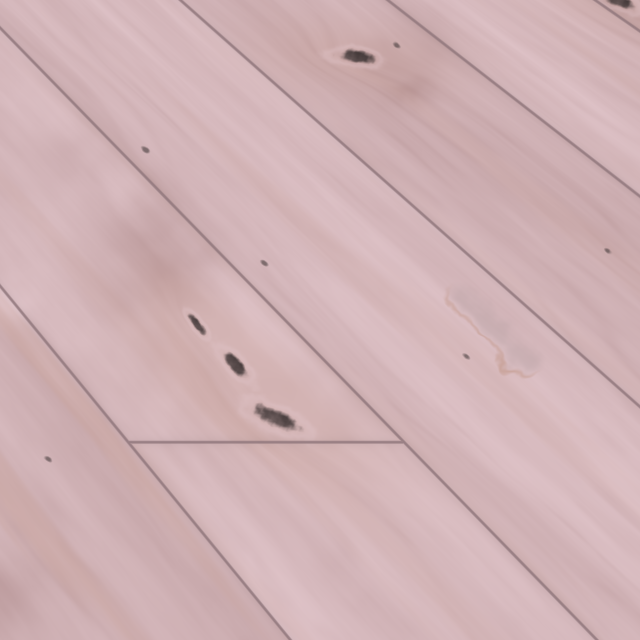
Reproduce this texture procedurally as a Shadertoy shader.

```glsl
// Pale pink hardwood floor: boards fan out from a vanishing point, with thin seams,
// one butt joint, flowing grain, soft blotches, ragged knots and a mineral stain.
// Grain is layered sines stretched along each board; flecks are cellular.

const vec2  VANISH       = vec2(-2.08, 3.09); // point where all long seams meet
const float FIRST_SEAM   = 0.82;              // slope of seam zero
const float BOARD_STEP   = 0.155;             // slope between seams
const float JOINT_Y      = 0.309;             // butt joint across board zero
const float SEAM_HALF    = 0.0021;
const float FLECK_CELLS  = 6.0;
const float FLECK_CHANCE = 0.22;
const vec3  WOOD_DARK  = vec3(0.735, 0.605, 0.612);
const vec3  WOOD_LIGHT = vec3(0.885, 0.778, 0.798);
const vec3  PEACH      = vec3(0.77, 0.61, 0.56);
const vec3  MINERAL    = vec3(0.73, 0.64, 0.65);
const vec3  KNOT_DARK  = vec3(0.27, 0.23, 0.23);
const vec3  SEAM_COLOR = vec3(0.57, 0.47, 0.49);

// Tone offset per board, from lower left to upper right
const float BOARD_TONE[6] = float[6](-0.08, 0.02, 0.06, -0.10, 0.02, -0.30);
// Knots: centre, half length, angle
const vec4 KNOTS[5] = vec4[5](
    vec4(0.308, 0.492, 0.018, -0.9), vec4(0.366, 0.431, 0.028, -0.82),
    vec4(0.431, 0.346, 0.038, -0.45), vec4(0.553, 0.911, 0.028, -0.12),
    vec4(0.965, 0.998, 0.026, -0.4));
// Blotches: centre, radius, tone change
const vec4 BLOTCHES[6] = vec4[6](
    vec4(0.23, 0.615, 0.075, -0.50), vec4(0.03, 0.545, 0.050, 0.35),
    vec4(0.12, 0.750, 0.060, -0.28), vec4(0.64, 0.930, 0.070, -0.25),
    vec4(0.65, 0.860, 0.025, -0.40), vec4(0.01, 0.060, 0.070, -0.40));

mat2 rotation(float a) { return mat2(cos(a), -sin(a), sin(a), cos(a)); }

vec2 hash2(vec2 p) {
    return fract(sin(vec2(dot(p, vec2(127.1, 311.7)), dot(p, vec2(269.5, 183.3)))) * 4375.85);
}

// Layered, mutually bent sines, roughly -1 to 1
float waves(vec2 p) {
    float sum = 0.0, amp = 0.55;
    for (int i = 0; i < 5; i++) {
        sum += amp * sin(p.x + 1.4 * sin(p.y));
        p = rotation(0.9) * p * 1.75 + 2.3;
        amp *= 0.58;
    }
    return sum;
}

float segmentDistance(vec2 p, vec2 a, vec2 b) {
    vec2 d = b - a;
    return length(p - a - d * clamp(dot(p - a, d) / dot(d, d), 0.0, 1.0));
}

void mainImage(out vec4 fragColor, in vec2 fragCoord) {
    vec2 p = fragCoord / iResolution.xy;
    float px = 1.0 / iResolution.y;

    // Board coordinates
    float depth = VANISH.y - p.y;
    float slope = (p.x - VANISH.x) / depth;
    float u = (slope - FIRST_SEAM) / BOARD_STEP;
    float board = floor(u);
    bool jointed = board == 0.0;
    float lower = jointed ? step(p.y, JOINT_Y) : 0.0;
    float burl = jointed ? 1.0 - lower : 0.0;
    float seed = board * 7.3 + lower * 3.1;

    // Knots, with the grain bending around them
    float ragged = waves(p * 75.0);
    float knot = 0.0, halo = 0.0, rim = 0.0, bend = 0.0;
    for (int i = 0; i < 5; i++) {
        vec4 k = KNOTS[i];
        vec2 q = rotation(k.w) * (p - k.xy) / (k.z * vec2(1.0, 0.36));
        float d = length(q) + 0.28 * ragged;
        knot = max(knot, 1.0 - smoothstep(0.55, 1.15, d));
        halo += exp(-0.1 * dot(q, q) * vec2(1.0, 0.3).y);
        rim = max(rim, exp(-9.0 * (d - 1.45) * (d - 1.45)));
        bend += 0.035 * exp(-0.10 * dot(q, q));
    }

    // Grain: broad figure, streaks, fine fibres and growth lines
    vec2 g = vec2(u * 0.3 + bend, depth * 1.4) + seed;
    float broad   = waves(g * vec2(13.0, 3.0));
    float streaks = waves(g * vec2(55.0, 3.2) + 1.2 * broad);
    float fibres  = waves(g * vec2(190.0, 13.0));
    float figure  = g.x + 0.07 * waves(g * vec2(6.0, 2.1) + 4.0);
    float growth  = pow(0.5 + 0.5 * sin(figure * 115.0 + 1.5 * broad), 5.0);
    float clouds  = waves(p * 14.0 + 0.6 * broad);

    float tone = 0.63 + BOARD_TONE[clamp(int(board) + 1, 0, 5)] + 0.08 * lower;
    tone += 0.13 * broad + 0.04 * fibres + mix(0.11, 0.03, burl) * streaks;
    tone -= 0.11 * growth * smoothstep(-0.5, 0.8, clouds) * (1.0 - 0.6 * burl);
    tone += 0.13 * burl * clouds;

    // Cloudy blotches
    vec2 drift = 0.03 * vec2(clouds, waves(p.yx * 17.0 + 5.0));
    for (int i = 0; i < 6; i++) {
        vec2 q = (p + drift - BLOTCHES[i].xy) / BLOTCHES[i].z;
        tone += BLOTCHES[i].w * exp(-dot(q, q));
    }
    vec3 color = mix(WOOD_DARK, WOOD_LIGHT, clamp(tone, -0.25, 1.12));

    // Warm streaks, strongest in the lower left board
    float warmth = smoothstep(0.1, 1.1, waves(g * vec2(38.0, 1.8) + 9.0));
    color = mix(color, PEACH, warmth * (board < 0.0 ? 0.32 : 0.14));

    // Mineral stain: grey inside, tan along its lower left edge
    float stain = segmentDistance(p, vec2(0.715, 0.535), vec2(0.825, 0.430));
    stain += 0.014 * waves(p * 38.0) - 0.020;
    float side = smoothstep(0.015, -0.03, dot(p - vec2(0.77, 0.483), vec2(0.69, 0.72)));
    color = mix(color, MINERAL, 0.45 * smoothstep(0.006, -0.025, stain));
    color = mix(color, PEACH, 0.65 * side * smoothstep(0.007, 0.0, abs(stain)));

    // Knot halo, pale rim and dark heart
    color = mix(color, PEACH, 0.26 * min(halo, 1.0));
    color = mix(color, WOOD_LIGHT, 0.35 * rim);
    color = mix(color, KNOT_DARK * (1.0 + 0.35 * ragged), 0.88 * knot);

    // Scattered flecks, at most one per cell
    vec2 cell = floor(p * FLECK_CELLS);
    vec2 offset = fract(p * FLECK_CELLS) - 0.2 - 0.6 * hash2(cell);
    float fleck = length(rotation(-0.6) * offset * vec2(1.0, 1.8)) + 0.018 * ragged;
    float present = step(hash2(cell + 31.7).x, FLECK_CHANCE);
    color = mix(color, KNOT_DARK, 0.6 * present * (1.0 - smoothstep(0.01, 0.05, fleck)));

    // Long seams and butt joint
    float seam = abs(u - round(u)) * BOARD_STEP * depth / sqrt(1.0 + slope * slope);
    if (jointed) seam = min(seam, abs(p.y - JOINT_Y));
    float line = 1.0 - smoothstep(SEAM_HALF - px, SEAM_HALF + px, seam);
    color *= 1.0 - 0.06 * exp(-seam / 0.006);
    color = mix(color, SEAM_COLOR, 0.85 * line);

    fragColor = vec4(color, 1.0);
}
```
